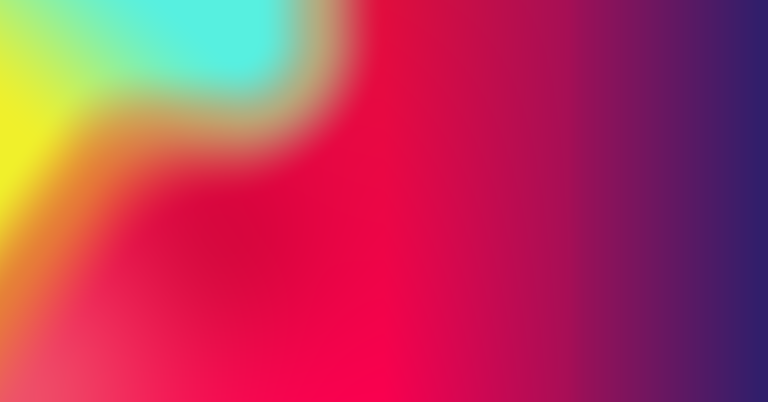
A WebGL 2 fragment shader for this background:

```glsl
#version 300 es
precision highp float;

uniform vec2 u_resolution;
out vec4 fragColor;

const vec3 ROSE    = vec3(0.98, 0.00, 0.31);
const vec3 SCARLET = vec3(0.88, 0.05, 0.24);
const vec3 PLUM    = vec3(0.63, 0.06, 0.34);
const vec3 INDIGO  = vec3(0.19, 0.12, 0.42);
const vec3 CRIMSON = vec3(0.83, 0.01, 0.23);
const vec3 PINK    = vec3(0.93, 0.34, 0.42);
const vec3 YELLOW  = vec3(0.94, 0.94, 0.17);
const vec3 AQUA    = vec3(0.34, 0.94, 0.88);
const vec3 ORANGE  = vec3(0.90, 0.52, 0.21);
const vec3 TAN     = vec3(0.73, 0.65, 0.47);

float linearStep(float a, float b, float x) {
    return clamp((x - a) / (b - a), 0.0, 1.0);
}

// Soft round spot, 1 at its centre
float glow(vec2 p, vec2 center, float radius) {
    vec2 q = (p - center) / radius;
    return exp(-dot(q, q));
}

// Signed distance to a line through a point
float lineDistance(vec2 p, vec2 point, vec2 normal) {
    return dot(p - point, normalize(normal));
}

float roundedBox(vec2 p, vec2 halfSize, float radius) {
    vec2 q = abs(p) - halfSize + radius;
    return length(max(q, 0.0)) + min(max(q.x, q.y), 0.0) - radius;
}

float smoothMin(float a, float b, float k) {
    float h = max(k - abs(a - b), 0.0) / k;
    return min(a, b) - 0.25 * h * h * k;
}

// Red field that cools towards the right edge
vec3 backdrop(vec2 uv, vec2 p) {
    vec3 color = mix(ROSE, SCARLET, uv.y);
    color = mix(color, PLUM, linearStep(0.50, 0.76, uv.x));
    color = mix(color, INDIGO, linearStep(0.74, 0.99, uv.x));
    color = mix(color, CRIMSON, 0.95 * glow(p, vec2(0.54, 0.40), 0.27));
    return mix(color, PINK, 0.95 * glow(p, vec2(-0.02, 0.0), 0.42));
}

// Joined outline of the corner light: rounded block and slanted wedge
float cornerLight(vec2 p) {
    float block = roundedBox(p - vec2(0.30, 1.21), vec2(0.50, 0.52), 0.22);
    float wedge = lineDistance(p, vec2(0.0, 0.28), vec2(0.81, -0.59));
    return smoothMin(block, wedge, 0.12);
}

void main() {
    vec2 uv = gl_FragCoord.xy / u_resolution;
    vec2 p = gl_FragCoord.xy / u_resolution.y;

    // Diagonal blend between the yellow and aqua lights
    float diagonal = lineDistance(p, vec2(0.0, 1.0), vec2(0.66, 0.75));
    float cool = smoothstep(-0.22, 0.28, diagonal);

    // Warm rim first, then the bright core
    float d = cornerLight(p);
    float rim = smoothstep(mix(0.22, 0.16, cool), -0.02, d);
    float core = smoothstep(0.02, -0.16, d);

    vec3 color = backdrop(uv, p);
    color = mix(color, mix(ORANGE, TAN, cool), rim);
    color = mix(color, mix(YELLOW, AQUA, cool), core);
    fragColor = vec4(color, 1.0);
}
```
